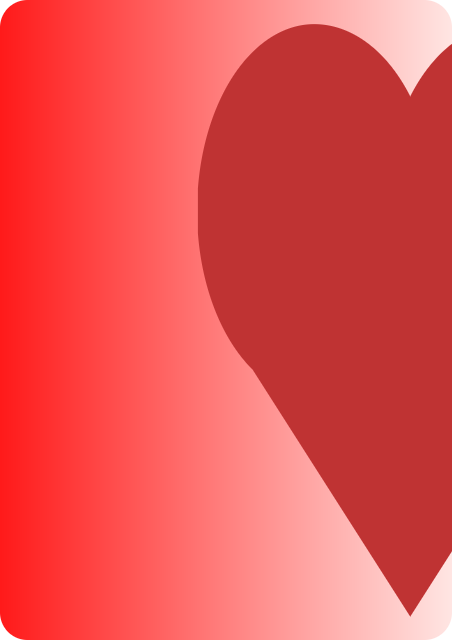
A Shadertoy shader for this background:

```glsl
// A rounded card with a red-to-blush gradient and a large dark red heart
// running off its right side. The heart is folded about its vertical axis:
// an elliptical lobe joined to a tapering wedge, both as distances.

// Approximate signed distance to an axis-aligned ellipse
float ellipseDistance(vec2 p, vec2 radii) {
    float k = length(p / radii);
    return k * (k - 1.0) / max(length(p / (radii * radii)), 1e-4);
}

float roundedBoxDistance(vec2 p, vec2 halfSize, float radius) {
    vec2 q = abs(p) - halfSize + radius;
    return length(max(q, 0.0)) + min(max(q.x, q.y), 0.0) - radius;
}

float heartDistance(vec2 p) {
    vec2 tip = vec2(0.641, 0.0365);
    p.x = tip.x - abs(p.x - tip.x);

    // Lobe, slightly wider on its inner side and flattened on its outer side
    vec2 q = p - vec2(0.4909, 0.6706);
    float lobe = ellipseDistance(q, vec2(q.x < 0.0 ? 0.183 : 0.190, 0.2917));
    lobe = max(lobe, 0.3092 - p.x);

    // Wedge from the tangent point of the lobe down to the tip
    vec2 shoulder = vec2(0.3685, 0.4635);
    float side = dot(p - tip, normalize(vec2(shoulder.y - tip.y, tip.x - shoulder.x)) * -1.0);
    float cap = dot(p - shoulder, normalize(vec2(-0.6, 1.0)));
    return min(lobe, max(side, cap));
}

// Antialiased coverage of a signed distance
float coverage(float d) {
    return clamp(0.5 - d * iResolution.y, 0.0, 1.0);
}

void mainImage(out vec4 fragColor, in vec2 fragCoord) {
    vec2 p = fragCoord / iResolution.y;
    vec2 size = vec2(iResolution.x / iResolution.y, 1.0);

    // Horizontal gradient, then the heart
    vec3 color = mix(vec3(1.0, 0.10, 0.10), vec3(1.0, 0.90, 0.89), p.x / size.x);
    color = mix(color, vec3(0.75, 0.20, 0.20), coverage(heartDistance(p)));

    // White outside the rounded corners
    float card = coverage(roundedBoxDistance(p - 0.5 * size, 0.5 * size, 0.043));
    fragColor = vec4(mix(vec3(1.0), color, card), 1.0);
}
```
